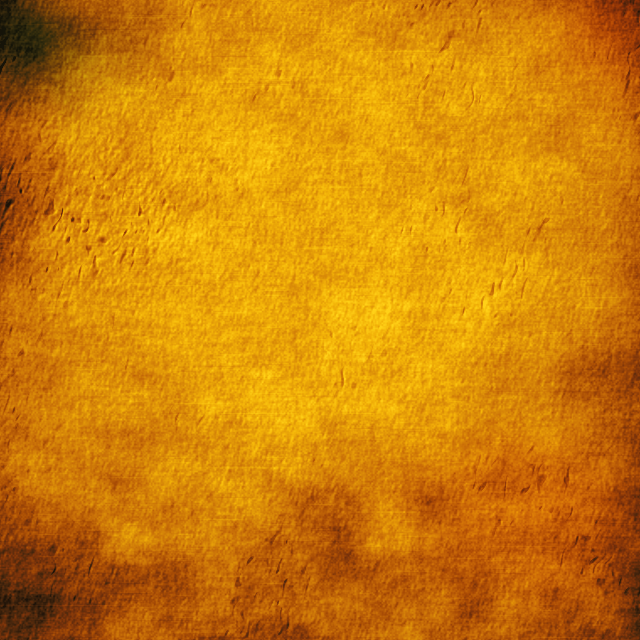
Give the GLSL for this background, as a WebGL 2 fragment shader.

```glsl
#version 300 es
precision highp float;
// Weathered golden canvas: amber glow, burnt rims, rough paint relief and woven threads.

#define GLOW_CENTER vec2(0.48, 0.64)
#define GLOW_TONE 5.75
#define FALLOFF 4.6
#define MOTTLE 2.7
#define RELIEF 1.5
#define WEAVE 0.5
#define THREADS 250.0
#define CRACKS 2.2

uniform vec2 u_resolution;
out vec4 outColor;

float hash(vec2 p) {
    vec3 q = fract(vec3(p.xyx) * 0.1031);
    q += dot(q, q.yzx + 33.33);
    return fract((q.x + q.y) * q.z);
}

float noise(vec2 p) {
    vec2 i = floor(p), f = fract(p);
    f = f * f * (3.0 - 2.0 * f);
    return mix(mix(hash(i), hash(i + vec2(1, 0)), f.x),
               mix(hash(i + vec2(0, 1)), hash(i + vec2(1, 1)), f.x), f.y);
}

float fbm(vec2 p) {
    float sum = 0.0, amp = 0.5;
    for (int i = 0; i < 5; i++) {
        sum += amp * noise(p);
        p = mat2(1.6, 1.2, -1.2, 1.6) * p + 17.3;
        amp *= 0.5;
    }
    return sum;
}

// Soft elliptical patch, 1 at its center
float blot(vec2 p, vec2 center, vec2 radius) {
    vec2 d = (p - center) / radius;
    return exp(-dot(d, d));
}

// Burnt umber to bright gold, tone from 0 to 7
vec3 goldRamp(float tone) {
    vec3 ramp[8] = vec3[8](
        vec3(0.11, 0.07, 0.03), vec3(0.28, 0.15, 0.05),
        vec3(0.48, 0.20, 0.04), vec3(0.66, 0.30, 0.02),
        vec3(0.78, 0.43, 0.03), vec3(0.86, 0.56, 0.03),
        vec3(0.95, 0.70, 0.03), vec3(1.00, 0.82, 0.09));
    tone = clamp(tone, 0.0, 6.99);
    int i = int(tone);
    return mix(ramp[i], ramp[i + 1], fract(tone));
}

// Height of the slanted brush ridges
float paintHeight(vec2 p) {
    vec2 q = vec2(p.x - 0.35 * p.y, p.y + 0.2 * p.x);
    return 0.5 * noise(q * vec2(150.0, 75.0)) + 0.5 * noise(q * vec2(260.0, 150.0) + 9.0);
}

// Large light and dark areas
float broadTone(vec2 p) {
    vec2 d = p - GLOW_CENTER;
    float tone = GLOW_TONE - FALLOFF * dot(d, d);
    tone -= 3.4 * blot(p, vec2(0.02, 0.94), vec2(0.13, 0.11));
    tone -= 1.4 * blot(p, vec2(0.20, 0.97), vec2(0.10, 0.06));
    tone -= 2.2 * blot(p, vec2(-0.01, 0.69), vec2(0.08, 0.13));
    tone -= 2.1 * blot(p, vec2(0.02, 0.08), vec2(0.13, 0.11));
    tone -= 1.3 * blot(p, vec2(0.25, 0.08), vec2(0.13, 0.07));
    tone -= 1.0 * blot(p, vec2(0.53, 0.13), vec2(0.15, 0.11));
    tone -= 1.4 * blot(p, vec2(0.94, 0.42), vec2(0.06, 0.07));
    tone -= 0.9 * blot(p, vec2(1.00, 0.20), vec2(0.10, 0.16));
    tone -= 1.4 * blot(p, vec2(1.00, 1.00), vec2(0.13, 0.10));
    tone -= 0.7 * blot(p, vec2(0.72, 0.21), vec2(0.08, 0.04));
    tone += 0.6 * blot(p, vec2(0.63, 0.44), vec2(0.14, 0.12));
    tone += 0.7 * blot(p, vec2(0.31, 0.95), vec2(0.05, 0.08));
    return tone;
}

void main() {
    vec2 uv = gl_FragCoord.xy / u_resolution;
    vec2 warp = vec2(fbm(uv * 8.0), fbm(uv * 8.0 + 41.0)) - 0.48;
    vec2 p = uv + 0.12 * warp;
    float tone = broadTone(p);

    // Burnt rim
    vec2 margin = min(uv, 1.0 - uv);
    tone -= 0.8 * exp(-margin.x / 0.03) + 0.4 * exp(-margin.y / 0.02);

    // Cloudy stains, heavier toward the lower part
    float lower = smoothstep(0.45, 0.1, uv.y);
    tone += MOTTLE * (0.65 + 0.6 * lower) * (fbm(uv * vec2(15.0, 19.0) + 5.0) - 0.48);
    tone += 0.7 * (fbm(uv * vec2(55.0, 65.0) + 31.0) - 0.48);

    // Raised paint lit from one side, roughest on the left
    float rough = blot(uv, vec2(0.13, 0.68), vec2(0.18, 0.13));
    vec2 light = vec2(0.0028, -0.002);
    tone += RELIEF * (0.8 + 0.9 * rough) * (paintHeight(uv + light) - paintHeight(uv));

    // Fine broken cracks gathered in patches, with a pale lip beside each
    float patches = smoothstep(0.47, 0.68, fbm(uv * 9.0 + 23.0)) + 0.8 * rough;
    vec2 bend = vec2(noise(uv * 45.0), noise(uv * 45.0 + 8.0)) * 0.012;
    vec2 slant = vec2(uv.x - 0.3 * uv.y, uv.y) + bend;
    vec2 crackScale = vec2(170.0, 62.0);
    float crack = smoothstep(0.72, 0.95, noise(slant * crackScale + 3.0));
    float lip = smoothstep(0.72, 0.95, noise((slant - vec2(0.004, -0.001)) * crackScale + 3.0));
    tone -= CRACKS * patches * (0.75 * crack - 0.25 * lip);

    // Woven threads, grain and a few long faint lines
    float across = noise(uv * vec2(45.0, THREADS)) - 0.5;
    float along = noise(uv * vec2(THREADS, 50.0) + 70.0) - 0.5;
    float grain = noise(uv * 380.0) - 0.5;
    float lines = noise(uv * vec2(14.0, 260.0) + 12.0);
    lines = smoothstep(0.84, 0.98, lines) - 0.8 * smoothstep(0.16, 0.02, lines);
    tone += WEAVE * (1.1 * across + 1.1 * along + 1.8 * grain + 0.8 * lines);

    // Mossy corner and rusty lower right
    vec3 color = goldRamp(tone);
    float moss = blot(p, vec2(0.05, 0.94), vec2(0.12, 0.09));
    float rust = 0.6 * blot(p, vec2(0.86, 0.19), vec2(0.22, 0.12)) + blot(p, vec2(1.0), vec2(0.13));
    color *= mix(vec3(1.0), vec3(0.68, 1.12, 1.0), moss);
    color *= mix(vec3(1.0), vec3(1.04, 0.87, 0.8), min(rust, 1.0));
    outColor = vec4(clamp(color, 0.0, 1.0), 1.0);
}
```
